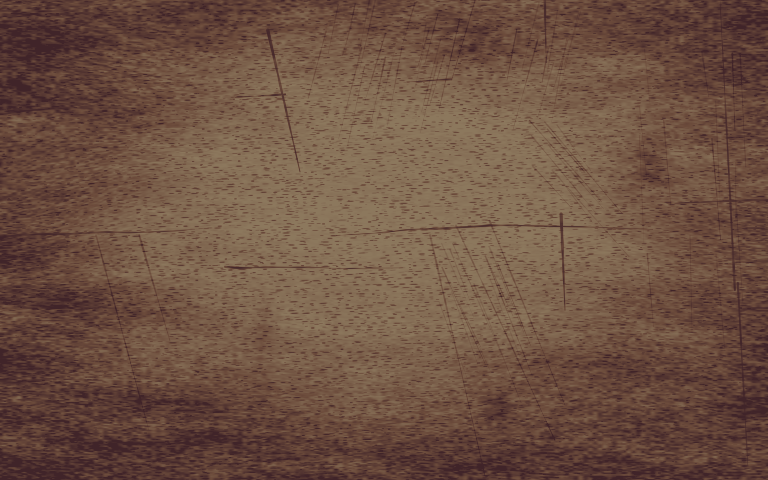
Write a Shadertoy shader that draws this texture.

```glsl
// Worn, scratched wooden board: pale centre, dark edges, horizontal grain and cracks.
#define DARK vec3(0.25, 0.14, 0.16)
#define MIDDLE vec3(0.42, 0.292, 0.23)
#define LIGHT vec3(0.55, 0.47, 0.365)
#define GLOW_CENTRE vec2(0.83, 0.56)
#define GLOW_RADIUS vec2(0.95, 0.58)
#define EDGE_SHADE 0.72
#define GRAIN_DEPTH 0.95
#define FIBRE_DEPTH 0.48
#define FLECK_CELL vec2(0.024, 0.0062)
#define FLECK_DEPTH 0.55
#define SCRATCH_DEPTH 0.42

float hash(vec2 p) {
    return fract(sin(dot(p, vec2(12.9898, 78.233))) * 43758.5453);
}

float noise(vec2 p) {
    vec2 i = floor(p), f = fract(p);
    f = f * f * (3.0 - 2.0 * f);
    return mix(mix(hash(i), hash(i + vec2(1, 0)), f.x),
               mix(hash(i + vec2(0, 1)), hash(i + vec2(1, 1)), f.x), f.y);
}

float fbm(vec2 p) {
    float sum = 0.0, amp = 0.5;
    for (int i = 0; i < 4; i++) {
        sum += amp * noise(p);
        p = p * 2.03 + 17.3;
        amp *= 0.5;
    }
    return sum / 0.9375;
}

// Line from s.xy to s.zw, tapering towards its end and slightly uneven.
float scratch(vec2 p, vec4 s, float width) {
    vec2 d = s.zw - s.xy, q = p - s.xy;
    float h = clamp(dot(q, d) / dot(d, d), 0.0, 1.0);
    float w = width * mix(1.0, 0.15, h);
    float aa = 1.0 / iResolution.y;
    float dist = length(q - d * h) + 0.0012 * (noise(p * 45.0) - 0.5);
    float cover = 1.0 - smoothstep(w - 0.5 * aa, w + 0.8 * aa, dist);
    return cover * (0.45 + 0.55 * noise(p * 70.0));
}

// Bundle of near-parallel scratches scattered over box (xy = corner, zw = size).
float scratchBundle(vec2 p, vec4 box, vec2 stroke, int count, float seed) {
    float ink = 0.0;
    for (int i = 0; i < count; i++) {
        vec2 k = vec2(float(i), seed);
        vec2 a = box.xy + box.zw * vec2(hash(k), hash(k + 5.1));
        vec2 d = stroke * (0.4 + 0.8 * hash(k + 9.7));
        d.x += 0.02 * (hash(k + 3.3) - 0.5);
        ink = max(ink, scratch(p, vec4(a, a + d), 0.001) * (0.35 + 0.65 * hash(k + 7.9)));
    }
    return ink;
}

// Short dark pores laid along the grain, pointed at both ends.
float flecks(vec2 p) {
    p.y += 0.006 * noise(p * vec2(7.0, 11.0)) - 0.02 * p.x;
    vec2 g = p / FLECK_CELL;
    float row = floor(g.y);
    g.x += 7.0 * hash(vec2(row, 2.0));
    vec2 id = vec2(floor(g.x), row);
    vec2 f = abs(fract(g) - vec2(0.5, 0.3 + 0.4 * hash(id + 4.0)));
    float len = 0.15 + 0.33 * hash(id + 8.0);
    float body = smoothstep(1.0, 0.3, f.x / len) * smoothstep(0.36, 0.06, f.y);
    return body * smoothstep(0.35, 0.85, hash(id));
}

// Blurred, ragged stain.
float stain(vec2 p, vec2 centre, vec2 radius) {
    float d = length((p - centre) / radius);
    return exp(-1.5 * d * d) * (0.2 + 1.3 * noise(p * vec2(70.0, 110.0)));
}

float cracks(vec2 p) {
    vec2 q = p + vec2(0.0, 0.006 * (noise(p * vec2(14.0, 3.0)) - 0.5));
    float ink = scratch(p, vec4(0.558, 0.937, 0.625, 0.642), 0.0028);
    ink = max(ink, scratch(p, vec4(1.169, 0.554, 1.177, 0.354), 0.003));
    ink = max(ink, scratch(p, vec4(1.531, 0.396, 1.5, 1.0), 0.0021));
    ink = max(ink, scratch(p, vec4(1.537, 0.41, 1.558, 0.03), 0.0022));
    ink = max(ink, scratch(p, vec4(1.135, 1.0, 1.138, 0.87), 0.002));
    ink = max(ink, scratch(q, vec4(0.0, 0.508, 0.406, 0.521), 0.0025));
    ink = max(ink, scratch(q, vec4(1.02, 0.531, 0.70, 0.509), 0.0018));
    ink = max(ink, scratch(q, vec4(1.02, 0.531, 1.36, 0.523), 0.0016));
    ink = max(ink, scratch(q, vec4(0.469, 0.444, 0.844, 0.44), 0.0015));
    ink = max(ink, scratch(q, vec4(1.6, 0.583, 1.406, 0.577), 0.002));
    ink = max(ink, scratch(q, vec4(0.0, 0.765, 0.16, 0.775), 0.0019));
    ink = max(ink, scratch(q, vec4(0.594, 0.804, 0.49, 0.798), 0.0014));
    return max(ink, scratch(q, vec4(0.94, 0.833, 0.854, 0.829), 0.0014));
}

float scratches(vec2 p) {
    float ink = scratch(p, vec4(0.896, 0.51, 1.01, 0.01), 0.0015);
    ink = max(ink, scratch(p, vec4(1.02, 0.54, 1.177, 0.156), 0.0014));
    ink = max(ink, scratch(p, vec4(0.95, 0.53, 1.156, 0.083), 0.0015));
    ink = max(ink, scratch(p, vec4(0.20, 0.51, 0.31, 0.104), 0.0014));
    ink = max(ink, scratch(p, vec4(0.29, 0.51, 0.354, 0.29), 0.0017));
    ink = max(ink, scratchBundle(p, vec4(0.66, 0.86, 0.62, 0.16), vec2(-0.04, -0.17), 32, 1.0));
    ink = max(ink, scratchBundle(p, vec4(0.90, 0.36, 0.14, 0.16), vec2(0.09, -0.22), 14, 2.0));
    ink = max(ink, scratchBundle(p, vec4(1.08, 0.62, 0.10, 0.14), vec2(0.15, -0.18), 9, 3.0));
    return max(ink, scratchBundle(p, vec4(1.33, 0.45, 0.27, 0.50), vec2(0.012, -0.2), 14, 4.0));
}

void mainImage(out vec4 fragColor, in vec2 fragCoord) {
    vec2 p = fragCoord / iResolution.y;

    // Pale worn centre with a ragged border
    float d = length((p - GLOW_CENTRE) / GLOW_RADIUS) + 0.3 * (fbm(p * vec2(4.0, 8.0)) - 0.5);
    float edge = smoothstep(0.25, 1.1, d);
    float tone = 0.98 - EDGE_SHADE * edge;

    // Wavy grain, from broad bands to fine fibres
    vec2 w = p + vec2(0.0, 0.06 * noise(p * vec2(2.5, 3.5)));
    float grain = 0.6 * fbm(w * vec2(3.0, 22.0)) + 0.4 * fbm(w * vec2(24.0, 110.0)) - 0.5;
    float fibre = noise(w * vec2(100.0, 310.0)) - 0.5;
    tone += (0.22 + edge) * (GRAIN_DEPTH * grain + FIBRE_DEPTH * fibre);

    // Stains, pores and damage
    tone -= 0.4 * stain(p, vec2(1.354, 0.655), vec2(0.05, 0.06));
    tone -= 0.42 * stain(p, vec2(1.035, 0.15), vec2(0.035, 0.04));
    tone -= 0.5 * stain(p, vec2(1.154, 0.087), vec2(0.013, 0.009));
    tone -= 0.35 * stain(p, vec2(0.98, 0.91), vec2(0.11, 0.06));
    tone -= 0.28 * stain(p, vec2(0.55, 0.29), vec2(0.025, 0.1));
    tone -= 0.25 * stain(p, vec2(0.12, 0.38), vec2(0.14, 0.04));
    tone -= FLECK_DEPTH * max(flecks(p), 0.7 * flecks(p * 1.3 + 3.7)) * (1.0 - 0.5 * edge);
    tone -= SCRATCH_DEPTH * scratches(p);
    tone = clamp(tone, 0.0, 1.0) * (1.0 - 0.95 * cracks(p));

    vec3 colour = mix(DARK, MIDDLE, min(2.0 * tone, 1.0));
    fragColor = vec4(mix(colour, LIGHT, max(2.0 * tone - 1.0, 0.0)), 1.0);
}
```
